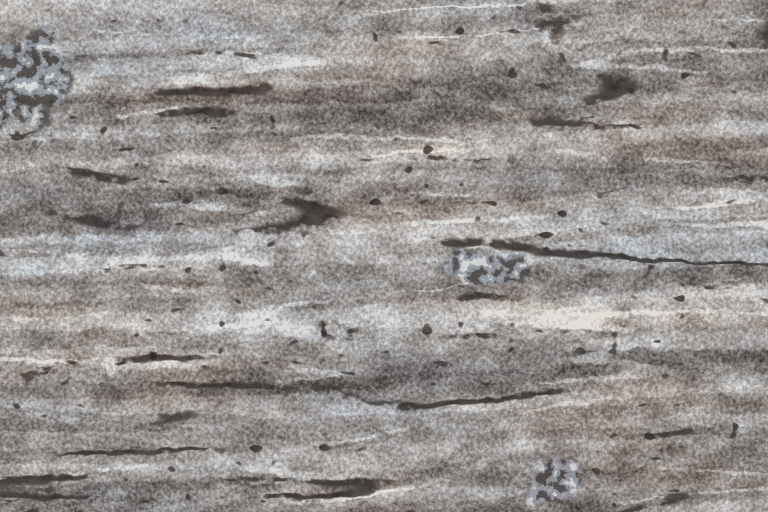
This texture is drawn by a WebGL 1 fragment shader. Its source:

```glsl
precision highp float;
// Weathered travertine: ragged, nearly level beds of grey, brown and pale stone.
// Stretched gradient noise in a warped height makes the beds, crusts and fissures;
// finer noise adds mottling, pits and grain, and a few crystal pockets are set in.

uniform vec2 u_resolution;

// Stone colours, dark to light
const vec3 VOID_DARK = vec3(0.13, 0.12, 0.12);
const vec3 UMBER     = vec3(0.27, 0.25, 0.24);
const vec3 BROWN     = vec3(0.41, 0.385, 0.37);
const vec3 TAUPE     = vec3(0.51, 0.48, 0.465);
const vec3 STONE     = vec3(0.59, 0.57, 0.555);
const vec3 ASH       = vec3(0.67, 0.655, 0.65);
const vec3 PALE      = vec3(0.75, 0.75, 0.75);
const vec3 CHALK     = vec3(0.87, 0.87, 0.87);
const vec3 CRYSTAL   = vec3(0.58, 0.61, 0.65);

// Tone and structure
const float BASE_TONE   = 0.585;
const float BED_TONE    = 0.28;
const float LAMINA_TONE = 0.10;
const float MOTTLE_TONE = 0.18;
const float GRAIN_TONE  = 0.19;
const float BED_SLOPE   = 0.03;
const vec2  BED_SCALE   = vec2(0.5, 9.0);
const vec2  PIT_SCALE   = vec2(30.0, 48.0);

// Broad beds: height, half thickness, tone shift
const vec3 BROWN_BED = vec3(0.59, 0.045, -0.11);
const vec3 PALE_BED  = vec3(0.51, 0.040, 0.12);
const vec3 CHALK_BED = vec3(0.36, 0.050, 0.06);
const vec3 BASE_BED  = vec3(0.05, 0.090, -0.09);

vec2 gradientAt(vec2 cell) {
  vec3 q = fract(cell.xyx * vec3(0.1031, 0.1030, 0.0973));
  q += dot(q, q.yzx + 33.33);
  float angle = 6.2832 * fract((q.x + q.y) * q.z);
  return vec2(cos(angle), sin(angle));
}

float noise(vec2 p) {
  vec2 i = floor(p), f = fract(p);
  vec2 u = f * f * f * (f * (f * 6.0 - 15.0) + 10.0);
  vec2 e = vec2(1.0, 0.0);
  float low  = mix(dot(gradientAt(i), f), dot(gradientAt(i + e), f - e), u.x);
  float high = mix(dot(gradientAt(i + e.yx), f - e.yx),
                   dot(gradientAt(i + e.xx), f - e.xx), u.x);
  return mix(low, high, u.y);
}

float fbm(vec2 p) {
  float sum = 0.0, amp = 1.0;
  for (int k = 0; k < 4; k++) {
    sum += amp * noise(p);
    p = p * 2.03 + vec2(17.3, 9.7);
    amp *= 0.5;
  }
  return sum;
}

float bedShift(float h, vec3 bed) {
  float d = (h - bed.x) / bed.y;
  return bed.z * exp(-d * d);
}

// Thin contour line of a noise value, with soft edges
float seam(float value, float width) {
  return 1.0 - smoothstep(width * 0.35, width, abs(value));
}

float pocket(vec2 p, vec2 centre, vec2 radius, float ragged) {
  return 1.0 - smoothstep(0.65, 1.1, length((p - centre) / radius) + ragged);
}

vec3 stoneColour(float t) {
  vec3 c = mix(VOID_DARK, UMBER, clamp((t - 0.12) / 0.13, 0.0, 1.0));
  c = mix(c, BROWN, clamp((t - 0.25) / 0.14, 0.0, 1.0));
  c = mix(c, TAUPE, clamp((t - 0.39) / 0.095, 0.0, 1.0));
  c = mix(c, STONE, clamp((t - 0.485) / 0.088, 0.0, 1.0));
  c = mix(c, ASH, clamp((t - 0.573) / 0.084, 0.0, 1.0));
  c = mix(c, PALE, clamp((t - 0.657) / 0.093, 0.0, 1.0));
  return mix(c, CHALK, clamp((t - 0.75) / 0.12, 0.0, 1.0));
}

void main() {
  vec2 p = gl_FragCoord.xy / u_resolution.y;

  // Warped height: gentle slope, slow swell, ragged edges
  float rough = fbm(p * vec2(30.0, 40.0) + 5.0);
  float h = p.y - BED_SLOPE * p.x + 0.025 * noise(p * vec2(1.3, 2.2) + 3.7)
          + 0.010 * fbm(p * vec2(7.0, 13.0)) + 0.005 * rough;

  // Beds, sharp laminae and mottling
  float tone = BASE_TONE + BED_TONE * fbm(vec2(p.x, h) * BED_SCALE + 21.4);
  float lamina = noise(vec2(p.x * 0.9, h * 24.0) + 41.6);
  tone += LAMINA_TONE * (smoothstep(-0.06, 0.06, lamina) - 0.5);
  tone += bedShift(h, BROWN_BED) + bedShift(h, PALE_BED)
        + bedShift(h, CHALK_BED) + bedShift(h, BASE_BED);
  tone += MOTTLE_TONE * fbm(p * vec2(15.0, 26.0) + 63.2);

  // Grain, turned off the pixel grid
  vec2 g = mat2(0.8, 0.6, -0.6, 0.8) * p;
  tone += GRAIN_TONE * (noise(g * 118.0) + 0.8 * noise(g * 213.0 + 7.1));

  // Pale crust lines
  float crust = seam(noise(vec2(p.x * 1.4, h * 15.0) + 87.3), 0.07);
  crust *= smoothstep(-0.05, 0.25, noise(p * vec2(4.0, 12.0) + 11.9) + 0.3 * rough);
  tone += 0.17 * crust;

  // Broken dark fissures and scattered pits
  float fissure = seam(noise(vec2(p.x * 1.1, h * 11.0) + 133.8), 0.065);
  fissure *= smoothstep(0.08, 0.24, noise(p * vec2(3.5, 11.0) + 52.1) + 0.25 * rough);
  float pit = smoothstep(0.36, 0.50, noise(p * PIT_SCALE + 71.5) + 0.08 * rough);
  pit *= smoothstep(-0.12, 0.15, noise(p * vec2(2.5, 7.0) + 29.4));
  tone = mix(tone, 0.21 + 0.12 * rough, clamp(0.9 * fissure + 0.85 * pit, 0.0, 1.0));

  // Warm and cool staining
  vec3 colour = stoneColour(tone);
  colour *= 1.0 + vec3(0.05, 0.0, -0.05) * fbm(p * vec2(2.0, 9.0) + 97.0);

  // Crystal pockets: blue-grey filling with dark gaps and pale chips
  float ragged = 0.6 * fbm(p * 16.0 + 38.0);
  float fill = pocket(p, vec2(0.05, 0.84), vec2(0.10, 0.11), ragged);
  fill = max(fill, pocket(p, vec2(0.95, 0.475), vec2(0.11, 0.035), ragged));
  fill = max(fill, pocket(p, vec2(1.08, 0.06), vec2(0.06, 0.05), ragged));
  float chips = fbm(p * 38.0 + 15.0);
  vec3 filling = mix(UMBER, CRYSTAL, smoothstep(-0.22, 0.06, chips));
  filling = mix(filling, CHALK, smoothstep(0.20, 0.36, chips));
  colour = mix(colour, filling, 0.8 * fill);

  gl_FragColor = vec4(clamp(colour, 0.0, 1.0), 1.0);
}
```
